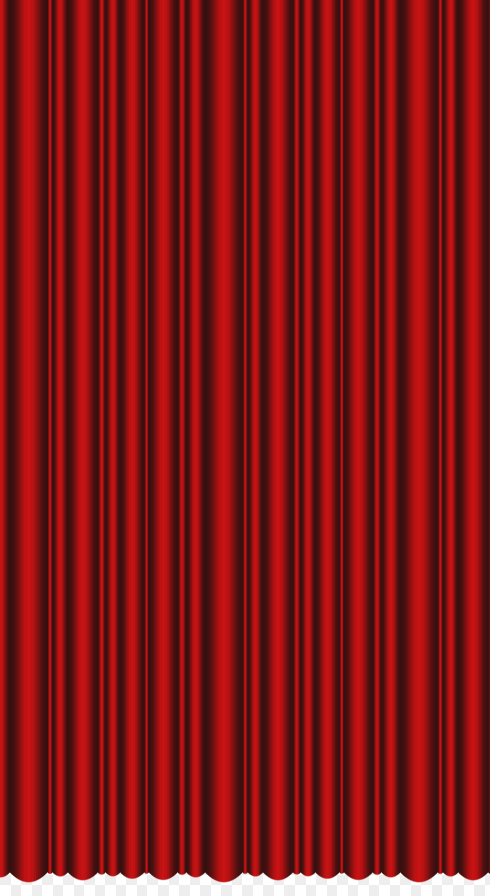
A Shadertoy shader for this texture:

```glsl
const vec3 FOLD_DARK = vec3(0.21, 0.06, 0.06);
const vec3 FOLD_LIGHT = vec3(0.785, 0.07, 0.075);

// Right edges of the folds in one repeat, as fractions of its width
const float foldEnds[11] = float[11](
    0.192, 0.219, 0.297, 0.450, 0.490, 0.565,
    0.688, 0.712, 0.859, 0.904, 1.0);

// Returns the position across the fold (-1 to 1) and the fold width
vec2 findFold(float x, float repeatWidth) {
    float t = fract((x - 0.0203) / repeatWidth);
    float start = 0.0;
    for (int i = 0; i < 11; i++) {
        float end = foldEnds[i];
        if (t < end) {
            float across = 2.0 * (t - start) / (end - start) - 1.0;
            return vec2(across, (end - start) * repeatWidth);
        }
        start = end;
    }
    return vec2(1.0, 0.01);
}

// Pale checkerboard behind the hem
vec3 backdrop(vec2 p) {
    vec2 cell = floor(p / 0.0215);
    return mix(vec3(1.0), vec3(0.935), mod(cell.x + cell.y, 2.0));
}

void mainImage(out vec4 fragColor, in vec2 fragCoord) {
    vec2 p = fragCoord / iResolution.x;
    float pixel = 1.0 / iResolution.x;
    vec2 fold = findFold(p.x, 0.3983);

    // Rounded shading: lit crest, dark creases
    float crest = 0.5 + 0.5 * cos(3.14159 * fold.x);
    vec3 cloth = mix(FOLD_DARK, FOLD_LIGHT, crest);

    // Faint tonal bands running along each fold
    cloth *= 1.0 + 0.025 * sin(crest * 38.0);

    // Scalloped hem: wider folds hang lower
    float hem = 0.048 - 0.26 * fold.y * (1.0 - fold.x * fold.x);
    float cover = smoothstep(-pixel, pixel, p.y - hem);

    fragColor = vec4(mix(backdrop(p), cloth, cover), 1.0);
}
```
